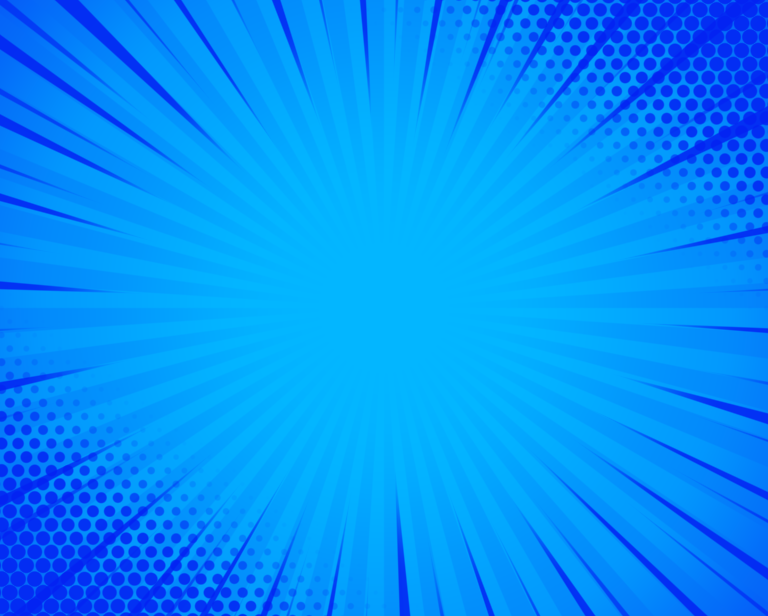
A Shadertoy shader for this background:

```glsl
const float TAU = 6.2831853;

// Palette
const vec3 CORE_COLOR = vec3(0.01, 0.715, 1.0);
const vec3 FIELD_COLOR = vec3(0.01, 0.585, 0.99);
const vec3 CORNER_COLOR = vec3(0.02, 0.34, 0.97);
const vec3 TINT_COLOR = vec3(0.02, 0.42, 0.97);
const vec3 INK_COLOR = vec3(0.01, 0.13, 0.95);

// Sunburst
const float RAY_COUNT = 48.0;
const float RAY_CONTRAST = 0.34;

// Speed lines: lengths are in canvas heights, angles in radians
const int SPIKE_COUNT = 30;
const float SPIKE_SWAY = 0.073;
const float SWAY_PHASE = 3.77;
const float TIP_VERTICAL = 0.28;
const float TIP_HORIZONTAL = 0.40;
const float SPIKE_SLOPE = 0.026;
const float MINOR_DELAY = 0.12;

// Halftone
const vec2 DOT_CELL = vec2(0.027, 0.044);
const vec2 DOT_AXIS = vec2(0.61, 0.79);
const float DOT_START = 0.30;
const float DOT_END = 0.76;
const float DOT_RADIUS = 0.0128;

float hash(float n) {
    return fract(sin(n * 91.345 + 4.7) * 4375.85);
}

// Background glow with alternating rays that fade out at the core
vec3 sunburst(vec2 p, float pixel) {
    float r = length(p);
    vec3 color = mix(CORE_COLOR, FIELD_COLOR, smoothstep(0.18, 0.66, r));
    color = mix(color, CORNER_COLOR, smoothstep(0.54, 0.86, r));
    float edge = sin(atan(p.y, p.x) * RAY_COUNT) * r / RAY_COUNT;
    float ray = smoothstep(-pixel, pixel, edge);
    float strength = RAY_CONTRAST * smoothstep(0.04, 0.65, r);
    return mix(color, TINT_COLOR, ray * strength);
}

// Coverage of the staggered dot nearest to p in one rectangular lattice
float dotLattice(vec2 p, vec2 offset, float pixel) {
    vec2 center = (floor(p / DOT_CELL + offset) + 0.5 - offset) * DOT_CELL;
    float growth = smoothstep(DOT_START, DOT_END, abs(dot(center, DOT_AXIS)));
    float radius = DOT_RADIUS * sqrt(growth);
    float coverage = smoothstep(pixel, -pixel, length(p - center) - radius);
    return coverage * smoothstep(0.0, 0.55, growth);
}

float halftone(vec2 p, float pixel) {
    return max(dotLattice(p, vec2(0.0), pixel),
               dotLattice(p, vec2(0.5), pixel));
}

// A wedge that starts at the tip and widens outwards
float spike(vec2 p, float angle, float tip, float slope, float pixel) {
    vec2 axis = vec2(cos(angle), sin(angle));
    float along = dot(p, axis) - tip;
    float across = abs(p.x * axis.y - p.y * axis.x);
    float wedge = smoothstep(pixel, -pixel, across - slope * along);
    return wedge * smoothstep(-0.02, 0.18, along);
}

// Main and minor speed lines, spaced unevenly around the center
float speedLines(vec2 p, float pixel) {
    float ink = 0.0;
    float sector = TAU / float(SPIKE_COUNT);
    for (int i = 0; i < SPIKE_COUNT; i++) {
        float id = float(i);
        float angle = -sector * id;
        angle += SPIKE_SWAY * cos(4.0 * angle + SWAY_PHASE);
        float side = cos(angle) * cos(angle);
        float tip = mix(TIP_VERTICAL, TIP_HORIZONTAL, side);
        float mainTip = tip + 0.08 * (hash(id) - 0.4);
        float slope = SPIKE_SLOPE * mix(0.6, 1.35, hash(id + 40.0));
        ink = max(ink, spike(p, angle, mainTip, slope, pixel));

        float minorAngle = angle + sector * mix(0.3, 0.65, hash(id + 80.0));
        float minorTip = tip + MINOR_DELAY * mix(0.5, 1.5, hash(id + 120.0));
        float minor = spike(p, minorAngle, minorTip, slope * 0.65, pixel);
        ink = max(ink, minor * 0.75);
    }
    return ink;
}

void mainImage(out vec4 fragColor, in vec2 fragCoord) {
    vec2 p = (fragCoord - 0.5 * iResolution.xy) / iResolution.y;
    float pixel = 1.0 / iResolution.y;

    vec3 color = sunburst(p, pixel);
    color = mix(color, INK_COLOR, 0.85 * halftone(p, pixel));
    color = mix(color, INK_COLOR, 0.85 * speedLines(p, pixel));
    fragColor = vec4(color, 1.0);
}
```
